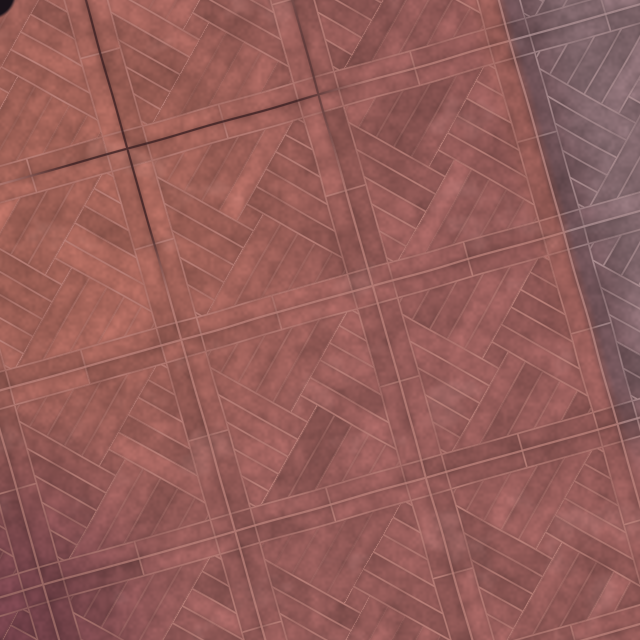
Give the GLSL for this texture, as a three.js fragment shader.

```glsl
// Terracotta floor of tilted square tiles, each with a brick border around a
// diagonal pinwheel of bricks. Tile and brick coordinates give the seams;
// noise gives clay wear, and broad masks give warm, violet and blue light.
varying vec2 vUv;

const vec2 ANCHOR = vec2(0.582, 0.553);    // one tile corner on the canvas
const float TILE_SIZE = 0.3105;
const float TILT = 0.274;
const vec2 PANEL_HALF = vec2(0.395, 0.41); // inner panel, in tile units
const float BRICK = 0.1;                   // brick width, in tile units
const float GROUT_WIDTH = 0.0032;
const float JOINT_WIDTH = 0.0042;
const float SOFT = 0.005;

const vec3 CLAY = vec3(0.575, 0.352, 0.342);
const vec3 WARM = vec3(0.645, 0.390, 0.340);
const vec3 VIOLET = vec3(0.430, 0.240, 0.280);
const vec3 SHADOW = vec3(0.420, 0.305, 0.325);
const vec3 COOL = vec3(0.520, 0.415, 0.435);
const vec3 GROUT = vec3(0.740, 0.510, 0.480);
const vec3 COOL_GROUT = vec3(0.690, 0.570, 0.580);
const vec3 DARK_JOINT = vec3(0.240, 0.130, 0.140);

float hash(vec2 p) {
  vec3 h = fract(p.xyx * vec3(0.1031, 0.1030, 0.0973));
  h += dot(h, h.yzx + 33.33);
  return fract((h.x + h.y) * h.z);
}

float noise(vec2 p) {
  vec2 i = floor(p), f = fract(p);
  f = f * f * (3.0 - 2.0 * f);
  return mix(mix(hash(i), hash(i + vec2(1.0, 0.0)), f.x),
             mix(hash(i + vec2(0.0, 1.0)), hash(i + vec2(1.0)), f.x), f.y);
}

float fbm(vec2 p) {
  float sum = 0.0, amp = 0.5;
  for (int i = 0; i < 4; i++) {
    sum += amp * noise(p);
    p = p * 2.03 + 17.1;
    amp *= 0.5;
  }
  return sum;
}

float line(float d, float halfWidth) {
  return 1.0 - smoothstep(halfWidth - SOFT * 0.5, halfWidth + SOFT, abs(d));
}

// Border bricks, split mid-side: x seam, y brick seed, z seam distance
vec3 borderBricks(vec2 q, vec2 edge) {
  float corner = step(0.0, min(edge.x, edge.y));
  float split = abs(edge.x > 0.0 ? q.y : q.x) + corner;
  float side = edge.x > 0.0 ? 3.0 : 11.0;
  float seed = side + dot(sign(q), vec2(1.0, 2.0)) + corner * 23.0;
  return vec3(line(split, GROUT_WIDTH), seed, split);
}

// Four brick groups turning around a small square: same outputs
vec3 pinwheelBricks(vec2 q, float faint) {
  float k = BRICK * 0.5;
  vec2 d = vec2(q.x + q.y, q.x - q.y) * 0.70711;
  float inner = k - max(abs(d.x), abs(d.y));
  if (inner > 0.0) return vec3(line(inner, GROUT_WIDTH), 40.0, inner);
  float turn = d.x < -k || (d.y > k && d.x < k) ? -1.0 : 1.0;
  d *= turn;
  bool rising = d.y < -k;
  float row = ((rising ? d.y : d.x) - k) / BRICK;
  float side = abs(fract(row + 0.5) - 0.5) * BRICK;
  float end = abs((rising ? d.x : d.y) + k);
  float seam = max(line(side, GROUT_WIDTH) * (rising ? faint : 1.0), line(end, GROUT_WIDTH));
  float seed = 60.0 + floor(row) + turn * 15.0 + (rising ? 40.0 : 0.0);
  return vec3(seam, seed, min(side, end));
}

void main() {
  // Tile coordinates, with slightly uneven edges
  vec2 p = vUv - ANCHOR;
  vec2 axis = vec2(cos(TILT), sin(TILT));
  vec2 grid = vec2(dot(p, axis), dot(p, vec2(-axis.y, axis.x))) / TILE_SIZE;
  grid += 0.006 * (vec2(noise(vUv * 12.0), noise(vUv * 12.0 + 40.0)) - 0.5);
  vec2 id = floor(grid);
  vec2 q = grid - id - 0.5;
  vec2 edge = abs(q) - PANEL_HALF;
  bool inBorder = max(edge.x, edge.y) > 0.0;

  // Broad light
  float cool = smoothstep(0.97, 1.05, grid.x) * smoothstep(0.2, 0.42, vUv.y);
  float warm = 1.0 - smoothstep(0.1, 0.65, distance(vUv, vec2(0.08, 0.68)));
  warm += 0.4 * smoothstep(0.8, 0.93, grid.x) * smoothstep(0.25, 0.7, vUv.y);
  float violet = 1.0 - smoothstep(0.0, 0.42, length(vUv * vec2(1.2, 1.0)));
  vec3 color = mix(CLAY, WARM, min(warm, 1.0) * 0.8);
  color = mix(color, VIOLET, violet * 0.9);
  color = mix(color, mix(SHADOW, COOL, smoothstep(1.0, 1.35, grid.x)), cool);

  // Bricks and clay wear
  float faint = mix(0.25 + 0.35 * hash(id + 71.0), 0.9, cool);
  vec3 brick = inBorder ? borderBricks(q, edge) : pinwheelBricks(q, faint);
  float tone = hash(id * 7.3 + brick.y * 1.7 + 120.0) - 0.5;
  color *= 1.0 + 0.16 * tone + 0.24 * (fbm(vUv * 24.0) - 0.47);
  color *= 1.0 + 0.10 * (noise(vUv * 75.0) - 0.5) + 0.08 * (noise(vUv * 190.0) - 0.5);
  color += 0.04 * smoothstep(0.58, 0.78, fbm(vUv * 16.0 + 31.0));

  // Grout lines, worn unevenly, with a soft dark margin
  float wear = 0.45 + 0.5 * noise(vUv * 32.0 + 9.0);
  float rim = max(line(edge.x, GROUT_WIDTH), line(edge.y, GROUT_WIDTH));
  float nearest = min(brick.z, min(abs(edge.x), abs(edge.y)));
  vec3 grout = mix(GROUT, COOL_GROUT, cool) * (1.0 - 0.15 * violet);
  color *= 1.03 - 0.12 * exp(-nearest * 75.0);
  color = mix(color, grout, max(rim * 0.9, brick.x) * wear);

  // Main joints: shadow beside a pale line, open and dark in one area
  vec2 joint = 0.5 - abs(q);
  float gap = min(joint.x, joint.y);
  float open = 1.0 - smoothstep(0.18, 0.32, distance(vUv, vec2(0.27, 0.84)));
  color *= 1.0 - 0.19 * exp(-gap * 50.0);
  color = mix(color, mix(grout, DARK_JOINT, open), line(gap, JOINT_WIDTH) * 0.8);

  // Dark rounded object in the upper left corner
  float object = 1.0 - smoothstep(0.035, 0.042, length(vUv - vec2(-0.015, 1.01)));
  gl_FragColor = vec4(mix(color, vec3(0.1, 0.07, 0.1), object), 1.0);
}
```
